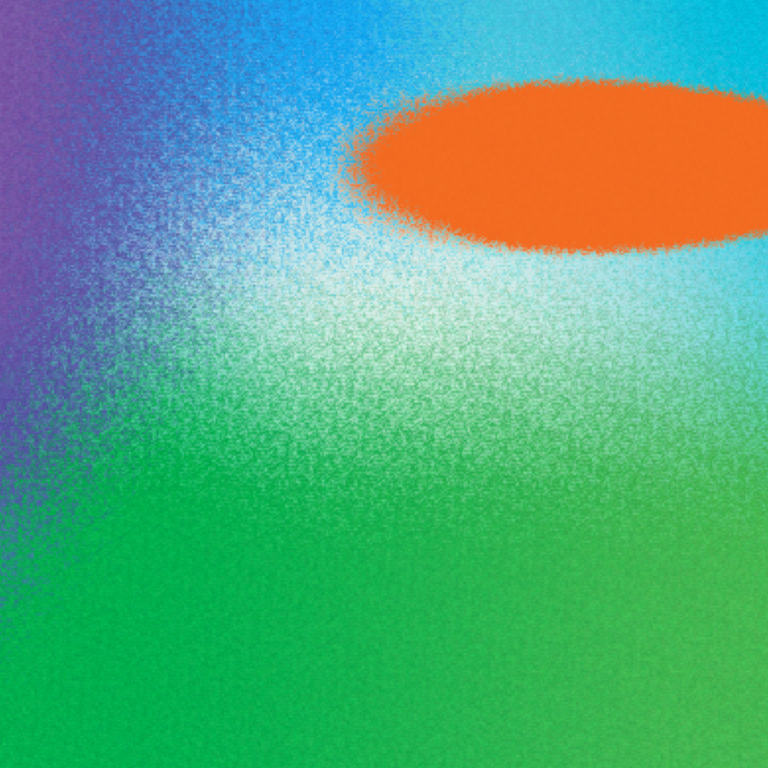
A Shadertoy shader for this background:

```glsl
// Grainy airbrushed gradient: violet, blue and green fields with a soft orange ellipse.

float hash(vec2 p) {
    return fract(sin(dot(p, vec2(127.1, 311.7))) * 43758.5453);
}

float valueNoise(vec2 p) {
    vec2 cell = floor(p);
    vec2 f = fract(p);
    f = f * f * (3.0 - 2.0 * f);
    float low = mix(hash(cell), hash(cell + vec2(1.0, 0.0)), f.x);
    float high = mix(hash(cell + vec2(0.0, 1.0)), hash(cell + vec2(1.0)), f.x);
    return mix(low, high, f.y);
}

// Two octaves of speckle, centred on zero
float grain(vec2 p) {
    return 0.5 * valueNoise(p * 190.0) + 0.5 * valueNoise(p * 390.0 + 57.0) - 0.5;
}

// Approximate signed distance to an ellipse
float ellipseDistance(vec2 p, vec2 radii) {
    float k = length(p / radii);
    return k * (k - 1.0) / max(length(p / (radii * radii)), 0.001);
}

void mainImage(out vec4 fragColor, in vec2 fragCoord) {
    vec2 p = fragCoord / iResolution.xy;
    float speckA = grain(p);
    float speckB = grain(p + 3.7);
    float speckC = grain(p + 8.3);

    // Sky: blue to pale cyan to deep cyan
    float skyX = p.x + 0.15 * speckA;
    vec3 color = mix(vec3(0.08, 0.65, 0.94), vec3(0.26, 0.77, 0.87), smoothstep(0.42, 0.64, skyX));
    color = mix(color, vec3(0.0, 0.74, 0.86), smoothstep(0.72, 1.0, skyX + 0.3 * (p.y - 0.9)));

    // White haze above the green field
    float hazeX = (p.x - 0.52) / 0.5;
    float haze = exp(-hazeX * hazeX) * (1.0 - smoothstep(0.57, 0.96, p.y + 0.3 * speckB));
    color = mix(color, vec3(0.84, 0.93, 0.90), haze);

    // Green field, rising softly into the haze
    vec3 green = mix(vec3(0.0, 0.69, 0.31), vec3(0.27, 0.72, 0.32), smoothstep(0.15, 1.0, p.x));
    float greenY = p.y + 0.17 * speckC - 0.05 * (1.0 - smoothstep(0.2, 0.4, p.x));
    color = mix(color, green, 1.0 - smoothstep(0.29, 0.67, greenY));

    // Violet corner, curving down the left edge
    float below = 1.0 - p.y;
    float violetEdge = p.x - 0.25 + 0.5 * below * below + 0.24 * speckA;
    float spread = mix(0.13, 0.19, smoothstep(0.3, 0.8, p.y));
    vec3 indigo = mix(vec3(0.32, 0.42, 0.70), vec3(0.36, 0.33, 0.65), smoothstep(0.25, 0.42, p.y));
    float depth = 1.0 - smoothstep(-0.26, -0.05, violetEdge);
    vec3 violet = mix(indigo, vec3(0.48, 0.34, 0.65), depth * smoothstep(0.42, 0.62, p.y));
    color = mix(color, violet, 1.0 - smoothstep(-spread, spread, violetEdge));

    // Orange ellipse with a tan rim, softest at its left tip
    vec2 q = p - vec2(0.76, 0.783);
    float dist = ellipseDistance(q, vec2(q.x < 0.0 ? 0.30 : 0.37, 0.112));
    float softness = mix(0.034, 0.010, smoothstep(0.45, 0.68, p.x));
    dist += 1.6 * softness * speckB;
    vec3 orange = mix(vec3(0.95, 0.42, 0.13), vec3(0.88, 0.60, 0.34), smoothstep(-0.5 * softness, softness, dist));
    float cover = 1.0 - smoothstep(-softness, softness, dist);
    color = mix(color, orange, cover);

    // Light overall grain, quieter inside the ellipse
    color += mix(0.07, 0.015, cover) * vec3(speckA + speckC, speckB + speckC, speckC);
    fragColor = vec4(clamp(color, 0.0, 1.0), 1.0);
}
```
